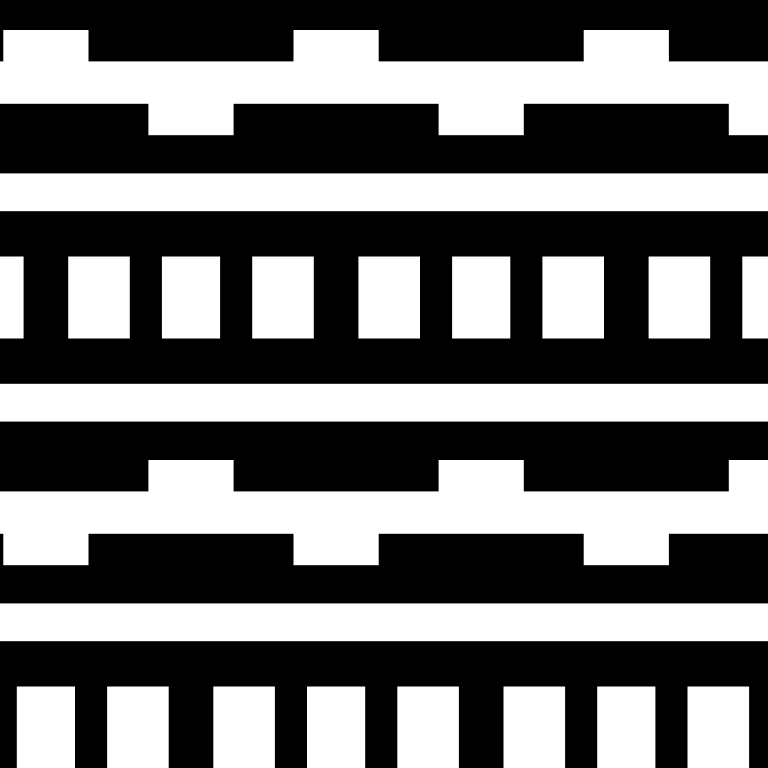
Write a Shadertoy shader that draws this pattern.

```glsl
// Black and white frieze: notched ribbons, plain stripes and triple blocks, each row shifted half a repeat.

// Share of a pixel covered by a band of the given half width around d = 0.
float band(float d, float halfWidth, float pixel) {
    return clamp((halfWidth - abs(d)) / pixel + 0.5, 0.0, 1.0);
}

float box(vec2 d, vec2 halfSize, float pixel) {
    return band(d.x, halfSize.x, pixel) * band(d.y, halfSize.y, pixel);
}

void mainImage(out vec4 fragColor, in vec2 fragCoord) {
    // 768 units span the canvas height, measured down from the top left
    float pixel = 768.0 / iResolution.y;
    vec2 p = vec2(fragCoord.x, iResolution.y - fragCoord.y) * pixel;
    vec2 tile = vec2(290.2, 430.0);

    // Brick layout, mirrored left to right about the middle of each tile
    float row = floor((p.y - 10.0) / tile.y);
    float y = p.y - 10.0 - row * tile.y;
    float x = p.x - 191.0 - 0.5 * row * tile.x;
    x = abs(mod(x + 0.5 * tile.x, tile.x) - 0.5 * tile.x);

    // Ribbon with tabs alternating above and below
    float ribbonY = y - 72.6;
    vec2 tab = vec2(42.6, 15.7);
    float white = band(ribbonY, 21.2, pixel);
    white += box(vec2(x - 0.5 * tile.x, ribbonY + 36.9), tab, pixel);
    white += box(vec2(x, ribbonY - 36.9), tab, pixel);

    // Two plain stripes around a row of three blocks
    float blockY = y - 287.5;
    white += band(abs(blockY) - 105.2, 18.9, pixel);
    white += box(vec2(x, blockY), vec2(29.1, 41.0), pixel);
    white += box(vec2(x - 92.0, blockY), vec2(30.8, 41.0), pixel);

    fragColor = vec4(vec3(min(white, 1.0)), 1.0);
}
```
